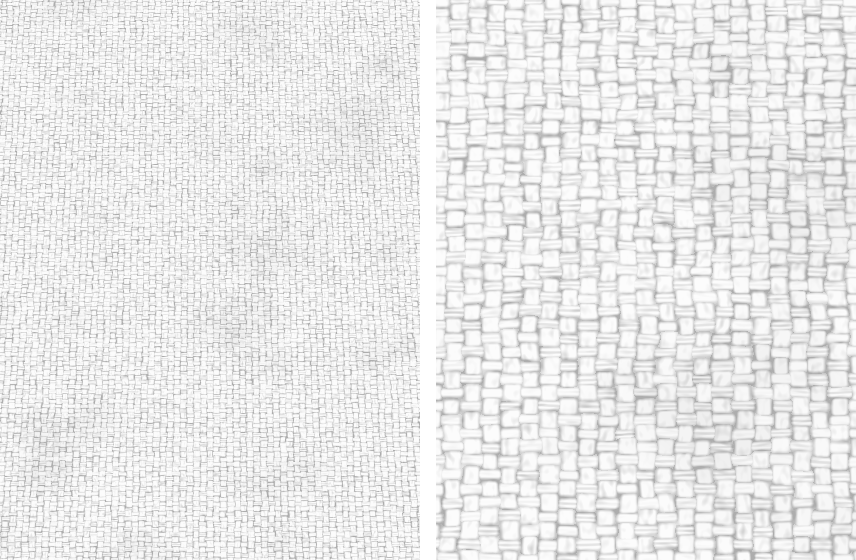
Left: the whole. Right: its middle third, enlarged.
Write a Shadertoy shader that draws this texture.

```glsl
const vec3 LIGHT = vec3(0.99);
const vec3 SHADOW = vec3(0.68);
const float COLUMNS = 61.0;               // warp threads across the lower edge
const float ROWS = 108.0;                 // weft threads per height at the lower edge
const float TILT = 0.15;                  // narrowing of the cloth towards the top
const float CELL_ASPECT = 0.70;           // cell height over cell width
const vec2 WARP_HALF = vec2(0.43, 0.62);  // half sizes in cells
const vec2 WEFT_HALF = vec2(0.56, 0.36);
const float CORNER = 0.20;
const float SIZE_JITTER = 0.24;
const float THREAD_WOBBLE = 0.30;
const float EDGE_INNER = -0.13;
const float EDGE_OUTER = 0.08;
const float RIB_DEPTH = 0.30;
const float FIBRE_DEPTH = 0.60;
const float PATCH_DEPTH = 0.11;

vec2 hash2(vec2 p) {
    vec3 q = fract(p.xyx * vec3(0.1031, 0.1030, 0.0973));
    q += dot(q, q.yzx + 33.33);
    return fract((q.xx + q.yz) * q.zy);
}

float cornerGradient(vec2 cell, vec2 offset) {
    return dot(hash2(cell) * 2.0 - 1.0, offset);
}

float gradientNoise(vec2 p) {
    vec2 i = floor(p), f = fract(p);
    vec2 s = f * f * f * (f * (f * 6.0 - 15.0) + 10.0);
    vec2 e = vec2(1.0, 0.0);
    float low = mix(cornerGradient(i, f), cornerGradient(i + e, f - e), s.x);
    float high = mix(cornerGradient(i + e.yx, f - e.yx),
                     cornerGradient(i + 1.0, f - 1.0), s.x);
    return mix(low, high, s.y);
}

float roundedBox(vec2 p, vec2 halfSize, float radius) {
    vec2 q = abs(p) - halfSize + radius;
    return length(max(q, 0.0)) + min(max(q.x, q.y), 0.0) - radius;
}

void mainImage(out vec4 fragColor, in vec2 fragCoord) {
    vec2 uv = fragCoord / iResolution.xy;

    // Tilted cloth plane, one unit per thread
    float depth = 1.0 - TILT * uv.y;
    vec2 cloth = vec2((uv.x - 0.5) * COLUMNS, uv.y * ROWS) / depth + 200.0;
    float pixel = COLUMNS / (depth * iResolution.x);

    // Uneven thread paths
    vec2 weave = cloth + THREAD_WOBBLE * vec2(gradientNoise(cloth * vec2(0.4, 0.3)),
                                              gradientNoise(cloth * vec2(0.25, 0.4) + 57.0));

    // Nearest float of the plain weave
    float nearest = 10.0;
    float isWarp = 0.0;
    vec2 nearestId = vec2(0.0);
    vec2 nearestLocal = vec2(0.0);
    vec2 base = floor(weave + 0.5);
    vec2 scale = vec2(1.0, CELL_ASPECT);
    for (int y = -1; y <= 1; y++) {
        for (int x = -1; x <= 1; x++) {
            vec2 id = base + vec2(x, y);
            float warp = mod(id.x + id.y, 2.0);
            vec2 jitter = hash2(id + 11.0) - 0.5;
            vec2 halfSize = mix(WEFT_HALF, WARP_HALF, warp) * (1.0 + SIZE_JITTER * jitter);
            vec2 local = weave - id - 0.14 * jitter.yx;
            float d = roundedBox(local * scale, halfSize * scale, CORNER);
            if (d < nearest) {
                nearest = d;
                isWarp = warp;
                nearestId = id;
                nearestLocal = local;
            }
        }
    }

    // Shaded edges and gaps, broken up by loose fibres
    vec2 variation = hash2(nearestId + 71.0);
    float soft = 0.12 * pixel;
    float edge = smoothstep(EDGE_INNER - soft, EDGE_OUTER + soft, nearest);
    float shade = edge * mix(0.5, 0.95, variation.x);
    shade *= 1.0 + 1.1 * gradientNoise(cloth * vec2(1.6, 1.4) + 19.0);

    // Ribs split some weft floats into strands
    float rib = 1.0 - smoothstep(0.03, 0.13 + pixel * 0.3, abs(nearestLocal.y + 0.1 * nearestLocal.x * (variation.x - 0.5)));
    shade += RIB_DEPTH * rib * (1.0 - isWarp) * smoothstep(0.2, 0.9, variation.y);

    // Fibres running along each thread
    vec2 fibreScale = mix(vec2(1.2, 3.2), vec2(3.0, 1.4), isWarp);
    float fibre = gradientNoise(weave * fibreScale + variation * 40.0);
    shade += FIBRE_DEPTH * max(fibre, 0.0) * mix(0.3, 1.4, variation.y);

    // Broad worn patches
    float worn = gradientNoise(cloth * vec2(0.06, 0.05) + 5.0)
               + 0.5 * gradientNoise(cloth * vec2(0.15, 0.13) + 31.0);
    shade += PATCH_DEPTH * smoothstep(-0.05, 0.5, worn) * (0.4 + 1.2 * variation.x);

    fragColor = vec4(mix(LIGHT, SHADOW, clamp(shade, 0.0, 1.0)), 1.0);
}
```
